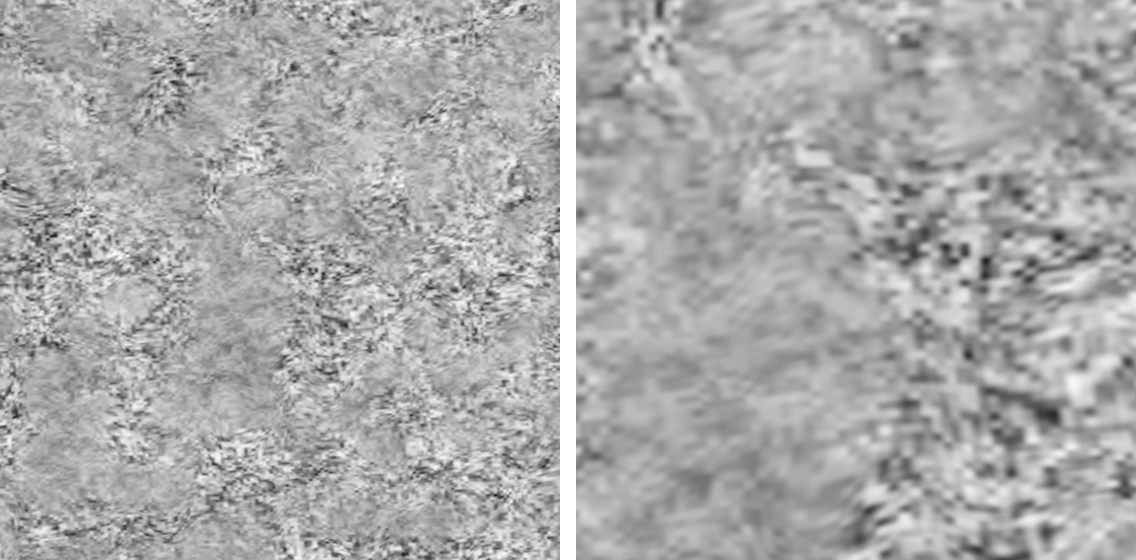
Left, the full canvas; right, a detail of the centre.
A Shadertoy shader for this texture:

```glsl
const float MEAN_GREY = 0.672;
const vec2  FINE_CELLS = vec2(150.0, 205.0);   // grains are wider than tall
const vec2  GRAIN_CELLS = vec2(76.0, 112.0);
const vec2  CLUMP_CELLS = vec2(32.0, 40.0);
const vec2  CLOUD_CELLS = vec2(9.0, 11.0);
const vec2  ROUGH_CELLS = vec2(13.0, 15.0);
const float FINE_AMOUNT = 0.31;
const float GRAIN_AMOUNT = 0.29;
const float CLUMP_AMOUNT = 0.14;
const float CLOUD_AMOUNT = 0.10;
const float CALM_CONTRAST = 0.45;
const float ROUGH_CONTRAST = 1.50;
const float WARP_CELLS = 17.0;
const float WARP_AMOUNT = 0.016;
const float GRAIN_TILT = 0.10;
const float DARK_SKEW = 0.7;
const float TONE_VARIANCE = 0.009;

// Integer hash of a lattice point, 0 to 1
float hash(ivec2 cell, uint seed) {
    uvec2 q = uvec2(cell) * uvec2(1597u, 3571u);
    uint h = (q.x ^ (q.y * 2053u)) + seed * 7919u;
    h = (h ^ (h >> 16)) * 0x7feb352du;
    h = (h ^ (h >> 15)) * 0x846ca68bu;
    h ^= h >> 16;
    return float(h >> 8) / 16777216.0;
}

// Smooth value noise centred on zero
float noise(vec2 p, uint seed) {
    ivec2 cell = ivec2(floor(p));
    vec2 f = fract(p);
    f = f * f * (3.0 - 2.0 * f);
    float low = mix(hash(cell, seed), hash(cell + ivec2(1, 0), seed), f.x);
    float high = mix(hash(cell + ivec2(0, 1), seed), hash(cell + ivec2(1, 1), seed), f.x);
    return mix(low, high, f.y) - 0.5;
}

mat2 rotation(float angle) {
    float c = cos(angle), s = sin(angle);
    return mat2(c, s, -s, c);
}

void mainImage(out vec4 fragColor, in vec2 fragCoord) {
    vec2 uv = fragCoord / iResolution.y;

    // Gentle warp bends the rows of grain
    vec2 bend = vec2(noise(uv * WARP_CELLS, 1u), noise(uv * WARP_CELLS, 2u));
    vec2 p = uv + WARP_AMOUNT * bend;

    // Fine and medium grain, tilted apart to hide the lattice
    float fine = noise(rotation(-GRAIN_TILT) * p * FINE_CELLS, 3u);
    float grain = noise(rotation(GRAIN_TILT) * p * GRAIN_CELLS, 4u);

    // Calm and rough patches
    float patchiness = noise(p * ROUGH_CELLS, 5u) + 0.5 * noise(p * CLUMP_CELLS, 6u);
    float contrast = mix(CALM_CONTRAST, ROUGH_CONTRAST, smoothstep(-0.4, 0.4, patchiness));

    // Sum of all scales, with a longer dark tail
    float tone = contrast * (FINE_AMOUNT * fine + GRAIN_AMOUNT * grain)
               + CLUMP_AMOUNT * noise(p * CLUMP_CELLS, 7u)
               + CLOUD_AMOUNT * noise(p * CLOUD_CELLS, 8u);
    tone -= DARK_SKEW * (tone * tone - TONE_VARIANCE);

    fragColor = vec4(vec3(clamp(MEAN_GREY + tone, 0.0, 1.0)), 1.0);
}
```
